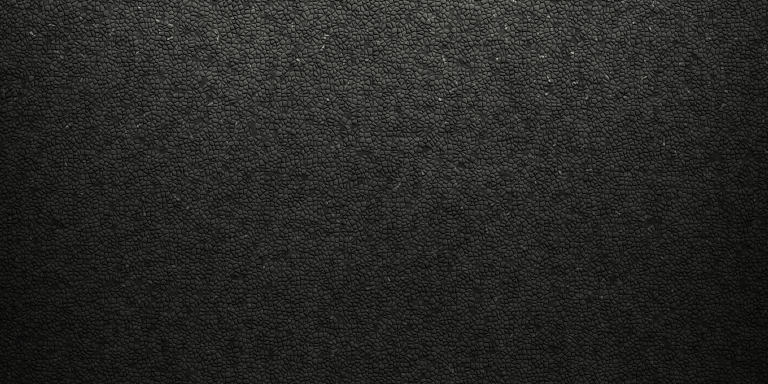
Write a WebGL 2 fragment shader that draws this texture.

```glsl
#version 300 es
precision highp float;
// Dark pebbled leather under a soft lamp above its top edge.
// Cellular domes are shaded by a height difference towards the lamp;
// short, randomly turned glints are scattered over them.

#define GRAIN_DENSITY 88.0    // pebbles per canvas height
#define FLECK_DENSITY 34.0    // glint cells per canvas height
#define FLECK_SHARE 0.27      // part of the cells that hold a glint
#define FLECK_GAIN 1.9        // glint strength relative to the light
#define DOME_CONTRAST 0.40
#define RELIEF_CONTRAST 0.48
#define MOTTLE_CONTRAST 0.42
#define LIGHT_BOTTOM 0.122
#define LIGHT_TOP 0.282
#define SIDE_FALLOFF 0.50
#define TINT vec3(1.01, 1.005, 0.965)

uniform vec2 u_resolution;
out vec4 fragColor;

vec2 hash2(vec2 p) {
    vec3 q = fract(p.xyx * vec3(0.1031, 0.1030, 0.0973));
    q += dot(q, q.yzx + 33.33);
    return fract((q.xx + q.yz) * q.zy);
}

float valueNoise(vec2 p) {
    vec2 cell = floor(p), f = fract(p);
    f = f * f * (3.0 - 2.0 * f);
    float low = mix(hash2(cell).x, hash2(cell + vec2(1, 0)).x, f.x);
    float high = mix(hash2(cell + vec2(0, 1)).x, hash2(cell + vec2(1, 1)).x, f.x);
    return mix(low, high, f.y);
}

// Rounded pebbles, falling to zero in the creases between cells
float pebbleHeight(vec2 p) {
    vec2 cell = floor(p), f = fract(p);
    float nearest = 8.0, second = 8.0;
    for (int y = -1; y <= 1; y++) {
        for (int x = -1; x <= 1; x++) {
            vec2 neighbour = vec2(x, y);
            float d = length(neighbour + hash2(cell + neighbour) - f);
            second = min(second, max(nearest, d));
            nearest = min(nearest, d);
        }
    }
    return smoothstep(0.0, 0.5, second - nearest);
}

// Short bright strokes with random place, angle, length and strength
float glints(vec2 p, float pixel) {
    vec2 cell = floor(p), f = fract(p);
    float sum = 0.0;
    for (int y = -1; y <= 1; y++) {
        for (int x = -1; x <= 1; x++) {
            vec2 neighbour = vec2(x, y);
            vec2 id = cell + neighbour;
            vec2 shape = hash2(id + 71.3);
            vec2 chance = hash2(id + 157.9);
            vec2 offset = f - neighbour - hash2(id + 19.7);
            float angle = 6.2832 * shape.x;
            vec2 along = vec2(cos(angle), sin(angle));
            float halfLength = mix(0.06, 0.25, shape.y);
            float t = clamp(dot(offset, along), -halfLength, halfLength);
            float d = length(offset - along * t);
            float stroke = 1.0 - smoothstep(0.02, 0.07 + 0.6 * pixel, d);
            float strength = mix(0.2, 1.0, chance.y * chance.y);
            sum += stroke * strength * step(chance.x, FLECK_SHARE);
        }
    }
    return min(sum, 1.2);
}

void main() {
    vec2 uv = gl_FragCoord.xy / u_resolution;
    vec2 p = gl_FragCoord.xy / u_resolution.y;

    // Lamp light, strongest at the middle of the top edge
    float side = abs(uv.x * 2.0 - 1.0);
    float light = mix(LIGHT_BOTTOM, LIGHT_TOP, pow(uv.y, 1.6));
    light *= 1.0 - SIDE_FALLOFF * pow(side, 2.4);
    light *= 0.95 + 0.1 * valueNoise(p * 9.0);

    // Pebble relief on a slightly warped grid
    vec2 g = p * GRAIN_DENSITY;
    g += 0.6 * vec2(valueNoise(g * 0.4), valueNoise(g * 0.4 + 37.0));
    float dome = pebbleHeight(g);
    float relief = dome - pebbleHeight(g + vec2(0.10, 0.32));
    float mottle = valueNoise(g * 0.85 + 11.0) - 0.5;
    float grain = 1.0 + DOME_CONTRAST * (dome - 0.6)
                + RELIEF_CONTRAST * relief + MOTTLE_CONTRAST * mottle;

    // Glints sit mostly on the crowns and thin out away from the lamp
    float fleck = glints(p * FLECK_DENSITY, FLECK_DENSITY / u_resolution.y);
    fleck *= FLECK_GAIN * mix(0.5, 1.0, dome) * mix(0.55, 1.0, uv.y);

    float shade = light * (max(grain, 0.2) + fleck);
    fragColor = vec4(clamp(shade * TINT, 0.0, 1.0), 1.0);
}
```
